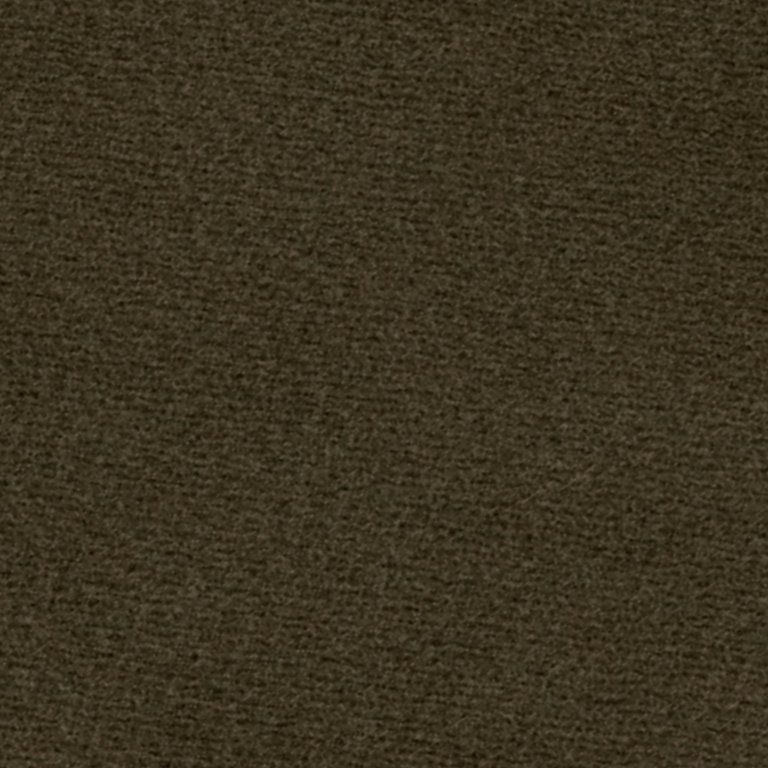
Reproduce this texture procedurally as a Shadertoy shader.

```glsl
// Dark olive brushed cloth: fine, slightly tilted knit rows parted by broken
// dark gaps, under a fuzzy nap of fibre grain. Rows are a warped cosine whose
// depth varies from stitch to stitch; nap and tone are layers of value noise.

const float TAU = 6.2831853;
const float ROW_COUNT = 76.0;
const float STITCH_COUNT = 92.0;
const float CLOTH_TILT = 0.105;
const vec3 OLIVE = vec3(0.232, 0.196, 0.125);
const vec3 RUST_SHIFT = vec3(1.0, -0.25, -0.55);

float hash(vec2 cell) {
    return fract(sin(dot(cell, vec2(127.1, 311.7))) * 43758.5453);
}

// Smooth value noise in the range 0 to 1
float noise(vec2 p) {
    vec2 cell = floor(p);
    vec2 f = fract(p);
    vec2 s = f * f * (3.0 - 2.0 * f);
    float low = mix(hash(cell), hash(cell + vec2(1.0, 0.0)), s.x);
    float high = mix(hash(cell + vec2(0.0, 1.0)), hash(cell + vec2(1.0, 1.0)), s.x);
    return mix(low, high, s.y);
}

// Noise centred on zero
float signedNoise(vec2 p) {
    return noise(p) - 0.5;
}

vec2 rotate(vec2 p, float angle) {
    float c = cos(angle);
    float s = sin(angle);
    return vec2(c * p.x - s * p.y, s * p.x + c * p.y);
}

// Dark gaps between rows, pinched into short stitches of uneven depth
float stitchGaps(vec2 p) {
    float wobble = 0.5 * signedNoise(p * 8.0) + 0.55 * signedNoise(p * 85.0 + 17.0);
    float v = p.y * ROW_COUNT + wobble;
    float row = floor(v + 0.5);
    float ridge = 0.5 + 0.5 * cos(TAU * v);
    float along = p.x * STITCH_COUNT + 13.0 * hash(vec2(row, 4.0));
    float drift = 1.2 * signedNoise(vec2(along * 0.6, row * 5.0));
    float pinch = 0.5 + 0.5 * cos(TAU * (along + drift));
    float depth = noise(vec2(along * 1.5, row * 3.0));
    return pow(ridge, 1.3) * mix(depth, pinch, 0.35);
}

// Fuzzy fibres: bright fine flecks in two crossing layers over small tufts
float napGrain(vec2 p) {
    float fleck = noise(rotate(p, 0.85) * vec2(270.0, 205.0) + 31.0);
    float fleckMean = 0.29;
    float fuzz = signedNoise(rotate(p, 0.3) * vec2(225.0, 260.0) + 91.0);
    float tufts = signedNoise(rotate(p, -0.5) * vec2(140.0, 165.0) + 57.0);
    return 0.11 * (fleck * fleck - fleckMean) + 0.09 * fuzz + 0.045 * tufts;
}

// Broad uneven tone of the brushed pile
float pileShade(vec2 p) {
    return 0.022 * signedNoise(p * 3.5 + 5.0) + 0.012 * signedNoise(p * 13.0 + 71.0);
}

// Warm and cool drift of the dye
float rustTint(vec2 p) {
    return 0.008 * signedNoise(p * 30.0 + 83.0) + 0.014 * signedNoise(p * 190.0 + 29.0);
}

void mainImage(out vec4 fragColor, in vec2 fragCoord) {
    vec2 p = rotate(fragCoord / iResolution.y, CLOTH_TILT);

    float gapMean = 0.222;
    float tone = 0.105 * (gapMean - stitchGaps(p)) + napGrain(p) + pileShade(p);
    vec3 cloth = OLIVE + tone * vec3(1.0, 1.0, 0.95) + rustTint(p) * RUST_SHIFT;

    fragColor = vec4(clamp(cloth, 0.0, 1.0), 1.0);
}
```
